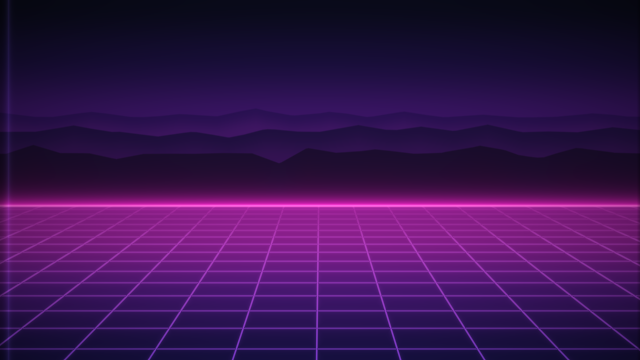
Write a WebGL 1 fragment shader that draws this background.

```glsl
precision highp float;
uniform vec2 u_resolution;

const float HORIZON = 0.428;
const float VANISH_Y = 0.727;      // grid converges above the horizon
const float COLUMN_SCALE = 0.321;
const float COLUMN_PHASE = 0.04;
const float ROW_STEP = 0.1288;
const float ROW_PHASE = 0.15;
const float LINE_WIDTH = 0.0016;
const float STREAK_X = 0.0135;

const vec3 SKY_TOP = vec3(0.035, 0.04, 0.10);
const vec3 SKY_MID = vec3(0.095, 0.055, 0.225);
const vec3 SKY_LOW = vec3(0.225, 0.08, 0.39);
const vec3 FAR_CREST = vec3(0.16, 0.065, 0.32);
const vec3 FAR_HAZE = vec3(0.24, 0.085, 0.38);
const vec3 MID_CREST = vec3(0.115, 0.06, 0.24);
const vec3 MID_HAZE = vec3(0.18, 0.07, 0.30);
const vec3 NEAR_CREST = vec3(0.09, 0.05, 0.165);
const vec3 NEAR_HAZE = vec3(0.11, 0.04, 0.15);
const vec3 FLOOR_NEAR = vec3(0.085, 0.06, 0.245);
const vec3 FLOOR_MID = vec3(0.29, 0.09, 0.46);
const vec3 FLOOR_FAR = vec3(0.54, 0.12, 0.54);
const vec3 LINE_NEAR = vec3(0.50, 0.24, 0.82);
const vec3 LINE_FAR = vec3(0.80, 0.26, 0.76);
const vec3 GLOW = vec3(0.64, 0.07, 0.46);
const vec3 WIDE_GLOW = vec3(0.13, 0.015, 0.13);
const vec3 HORIZON_CORE = vec3(0.98, 0.48, 0.86);
const vec3 STREAK = vec3(0.07, 0.05, 0.13);

float hash(float n) {
  return fract(sin(n * 12.9898) * 43758.54);
}

// Straight segments between random heights, centred on zero
float jagged(float x) {
  float cell = floor(x);
  return mix(hash(cell), hash(cell + 1.0), fract(x)) - 0.5;
}

// Sum of four triangular peaks or dips
float peaks(float x, vec4 centers, vec4 heights, float halfWidth) {
  return dot(max(1.0 - abs(x - centers) / halfWidth, 0.0), heights);
}

float farRidge(float x) {
  return 0.676 + 0.004 * jagged(x * 24.0 + 7.0)
    + peaks(x, vec4(0.143, 0.40, 0.514, 0.632), vec4(0.012, 0.023, 0.014, 0.014), 0.06)
    + peaks(x, vec4(0.0, 0.28, 0.755, 0.925), vec4(0.012, 0.007, 0.007, 0.01), 0.055);
}

float midRidge(float x) {
  return 0.634 + 0.004 * jagged(x * 21.0 + 31.0)
    + peaks(x, vec4(0.115, 0.247, 0.358, 0.56), vec4(0.019, -0.014, -0.016, 0.019), 0.06)
    + peaks(x, vec4(0.41, 0.658, 0.762, 0.957), vec4(0.007, 0.014, 0.019, 0.014), 0.055);
}

float nearRidge(float x) {
  return 0.574 + 0.004 * jagged(x * 23.0 + 53.0)
    + peaks(x, vec4(0.052, 0.182, 0.436, 0.482), vec4(0.023, -0.014, -0.026, 0.014), 0.042)
    + peaks(x, vec4(0.586, 0.75, 0.85, 0.90), vec4(0.012, 0.021, -0.014, 0.018), 0.06);
}

vec3 addRidge(vec3 color, float y, float ridge, vec3 crest, vec3 haze, float depth, float px) {
  vec3 body = mix(crest, haze, smoothstep(0.0, depth, ridge - y));
  return mix(color, body, smoothstep(-px, px, ridge - y));
}

float glowLine(float dist, float px) {
  float core = 1.0 - smoothstep(LINE_WIDTH - px * 0.5, LINE_WIDTH + px, dist);
  return 0.75 * core + 0.22 * exp(-dist / 0.005);
}

vec3 skyColor(vec2 uv, float px) {
  vec3 color = mix(SKY_LOW, SKY_MID, smoothstep(0.66, 0.85, uv.y));
  color = mix(color, SKY_TOP, smoothstep(0.80, 1.0, uv.y));
  color = addRidge(color, uv.y, farRidge(uv.x), FAR_CREST, FAR_HAZE, 0.06, px);
  color = addRidge(color, uv.y, midRidge(uv.x), MID_CREST, MID_HAZE, 0.08, px);
  color = addRidge(color, uv.y, nearRidge(uv.x), NEAR_CREST, NEAR_HAZE, 0.12, px);
  float rise = max(uv.y - HORIZON, 0.0);
  return color + GLOW * exp(-rise / 0.023) + WIDE_GLOW * exp(-rise / 0.07);
}

vec3 floorColor(vec2 p, float px) {
  float t = clamp(p.y / HORIZON, 0.0, 1.0);
  vec3 color = mix(FLOOR_NEAR, FLOOR_MID, smoothstep(0.0, 0.6, t));
  color = mix(color, FLOOR_FAR, smoothstep(0.38, 0.87, t));

  // Perspective grid, measured as distances on the canvas
  float drop = max(VANISH_Y - p.y, 0.05);
  float column = p.x / (COLUMN_SCALE * drop) + COLUMN_PHASE;
  float slant = COLUMN_SCALE * column;
  float columnDist = abs(fract(column + 0.5) - 0.5) * COLUMN_SCALE * drop / sqrt(1.0 + slant * slant);
  float row = 1.0 / (drop * ROW_STEP) - ROW_PHASE;
  float rowDist = abs(fract(row + 0.5) - 0.5) * ROW_STEP * drop * drop;
  float fade = 1.0 - 0.7 * smoothstep(0.7, 1.0, t);
  float grid = max(glowLine(columnDist, px), 0.65 * glowLine(rowDist, px));
  return mix(color, mix(LINE_NEAR, LINE_FAR, t), grid * fade);
}

void main() {
  vec2 uv = gl_FragCoord.xy / u_resolution;
  vec2 p = vec2((gl_FragCoord.x - 0.5 * u_resolution.x) / u_resolution.y, uv.y);
  float px = 1.0 / u_resolution.y;

  vec3 color = mix(floorColor(p, px), skyColor(uv, px), smoothstep(-px, px, uv.y - HORIZON));

  // Bright horizon band
  float offset = abs(uv.y - HORIZON);
  color = mix(color, HORIZON_CORE, 0.75 * exp(-offset * offset / 0.000012));
  color += 0.25 * GLOW * exp(-offset / 0.012);

  // Vignette, dark side margins and a faint vertical streak
  vec2 q = uv * 2.0 - 1.0;
  color *= 1.0 - 0.27 * q.x * q.x - 0.12 * q.x * q.x * q.y * q.y;
  color *= mix(0.75, 1.0, smoothstep(0.0, STREAK_X, uv.x) * smoothstep(0.0, 0.006, 1.0 - uv.x));
  color += STREAK * exp(-abs(uv.x - STREAK_X) / 0.003);
  gl_FragColor = vec4(clamp(color, 0.0, 1.0), 1.0);
}
```
